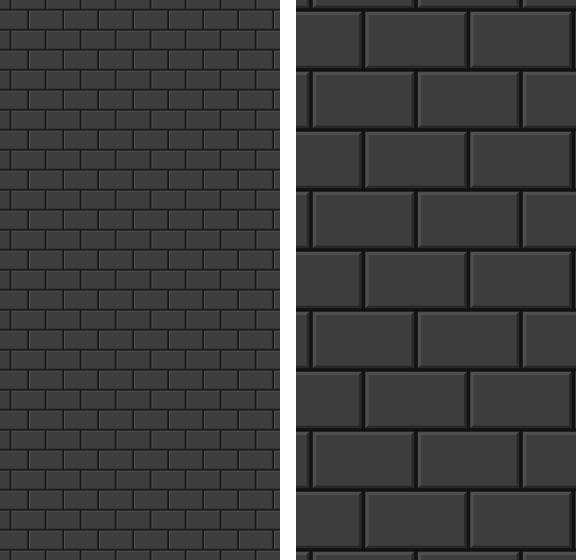
Left, the full canvas; right, a detail of the centre.
Give the GLSL for this texture, as a WebGL 1 fragment shader.

```glsl
precision mediump float;
// Dark grey bevelled tiles in running bond, 8 across and 28 down, with thin black joints.
uniform vec2 u_resolution;

// Antialiased coverage of the band lying below a distance limit.
float below(float dist, float limit, float pixel) {
    return clamp((limit - dist) / pixel + 0.5, 0.0, 1.0);
}

void main() {
    vec2 uv = gl_FragCoord.xy / u_resolution;
    float pixel = 1.0 / u_resolution.x;

    // Tile grid counted from the top, every other row shifted by half a tile
    vec2 grid = vec2(uv.x * 8.0, (1.0 - uv.y) * 28.0 + 0.5);
    grid.x -= 0.31 + 0.5 * mod(floor(grid.y), 2.0);
    vec2 cell = fract(grid);

    // Distances to the lit (left, top) and shaded (right, bottom) edges, in canvas widths
    vec2 tileSize = vec2(1.0 / 8.0, 1.0 / 14.0);
    vec2 fromLit = cell * tileSize;
    vec2 fromShade = (1.0 - cell) * tileSize;
    float lit = min(fromLit.x, fromLit.y);
    float shade = min(fromShade.x, fromShade.y);

    // Flat face, then bevels mitred where the lit and shaded sides meet
    vec3 color = vec3(0.238, 0.238, 0.243);
    float litSide = below(lit - shade, 0.0, pixel);
    color = mix(color, vec3(0.305, 0.305, 0.312), below(lit, 0.0061, pixel) * litSide);
    color = mix(color, vec3(0.155), below(shade, 0.0052, pixel) * (1.0 - litSide));

    // Joint
    color = mix(color, vec3(0.07), below(min(lit, shade), 0.0021, pixel));

    gl_FragColor = vec4(color, 1.0);
}
```
